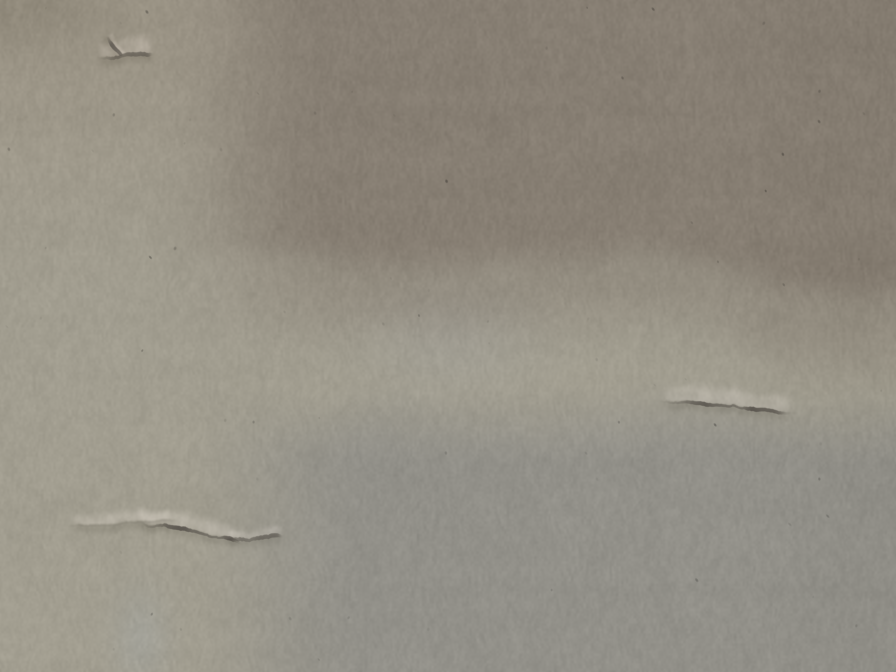
Write a Shadertoy shader that draws this texture.

```glsl
// Worn grey-brown cardboard under uneven light, with three small torn slits.
// Soft tone zones are blended first, then short upright fibres and specks are
// added, and each slit is drawn as a pale raised lip over a thin dark cut.

float hash(vec2 p) {
    vec3 q = fract(vec3(p.xyx) * 0.1031);
    q += dot(q, q.yzx + 33.33);
    return fract((q.x + q.y) * q.z);
}

float noise(vec2 p) {
    vec2 i = floor(p), f = fract(p);
    f = f * f * (3.0 - 2.0 * f);
    return mix(mix(hash(i), hash(i + vec2(1, 0)), f.x),
               mix(hash(i + vec2(0, 1)), hash(i + vec2(1, 1)), f.x), f.y);
}

float fbm(vec2 p) {
    float sum = 0.0, amp = 0.5;
    for (int i = 0; i < 4; i++) {
        sum += amp * noise(p);
        p = p * 2.03 + 17.1;
        amp *= 0.5;
    }
    return sum;
}

// Broad zones: pale left side and middle band, brown above, cool grey below
vec3 paperTone(vec2 p) {
    vec3 pale = vec3(0.632, 0.616, 0.562);
    vec3 brown = vec3(0.528, 0.495, 0.450);
    vec3 grey = vec3(0.572, 0.565, 0.537);
    vec2 w = p + 0.05 * (vec2(fbm(p * 5.0), fbm(p * 5.0 + 40.0)) - 0.47);

    float sag = 0.09 * smoothstep(0.95, 1.3, w.x);
    float h = w.y - sag * 0.3 + sag;
    float above = 0.5 * smoothstep(0.46, 0.58, h) + 0.5 * smoothstep(0.58, 0.65, h);
    float right = smoothstep(0.20, 0.50, w.x);
    float below = (1.0 - smoothstep(0.31, 0.44, w.y)) * smoothstep(0.26, 0.56, w.x);

    vec3 tone = mix(pale, brown, above * right);
    tone = mix(tone, grey, below);
    tone -= vec3(0.022, 0.033, 0.036) * smoothstep(0.5, 1.0, p.y) * (1.0 - right);
    tone -= 0.045 * smoothstep(0.85, 1.0, p.y) * (1.0 - smoothstep(0.0, 0.3, p.x));
    tone -= 0.012 * smoothstep(1.05, 1.33, p.x);

    // Rubbed, slightly bluish patches
    vec2 low = (p - vec2(0.21, 0.05)) / vec2(0.04, 0.07);
    vec2 mid = (p - vec2(0.67, 0.49)) / vec2(0.12, 0.07);
    tone += vec3(0.0, 0.012, 0.03) * exp(-dot(low, low));
    return tone + vec3(0.004, 0.008, 0.018) * exp(-dot(mid, mid));
}

// Fine pulp grain, short upright fibres and faint level corrugation
float paperGrain(vec2 p) {
    vec2 q = p + vec2(0.010 * noise(p * 30.0), 0.0);
    float fibre = noise(q * vec2(180, 80)) + noise(q * vec2(250, 130) + 9.0) - 1.0;
    float pulp = noise(p * 270.0 + 31.0) - 0.5;
    float mottle = fbm(p * vec2(34, 20)) - 0.47;
    float flute = noise(vec2(p.x * 3.0, p.y * 42.0)) - 0.5;
    return 0.021 * fibre + 0.017 * pulp + 0.022 * mottle + 0.009 * flute;
}

// Rare small dark flecks, one candidate in each cell
float flecks(vec2 p) {
    vec2 cell = floor(p * 20.0);
    float pick = hash(cell + 5.0);
    vec2 centre = 0.2 + 0.6 * vec2(hash(cell + 11.0), hash(cell + 23.0));
    vec2 d = (fract(p * 20.0) - centre) / 20.0;
    d.x += d.y * (pick - 0.9) * 6.0;
    float r = 0.0006 + 0.0012 * hash(cell + 37.0);
    float spot = 1.0 - smoothstep(r * 0.3, r + 0.0016, length(d * vec2(1.0, 0.8)));
    float strength = hash(cell + 51.0);
    return spot * step(0.86, pick) * mix(0.05, 0.28, strength * strength);
}

// A slit from a to b: lip height, where the cut opens, waviness, cut darkness
vec3 tear(vec3 col, vec2 p, vec2 a, vec2 b, float lip, float start, float rough, float dark) {
    float len = length(b - a);
    vec2 dir = (b - a) / len;
    float u = dot(p - a, dir) / len;
    float v = dot(p - a, vec2(-dir.y, dir.x));
    v += rough * (fbm(vec2(u * len * 42.0, lip * 900.0)) - 0.47);
    float ends = smoothstep(0.0, 0.15, u) * (1.0 - smoothstep(0.85, 1.0, u));

    float top = lip * (0.75 + 0.5 * noise(vec2(u * len * 60.0, 3.0)));
    float raised = smoothstep(-0.001, 0.004, v) * (1.0 - smoothstep(top * 0.45, top * 1.25, v));
    float crumple = 0.6 + 0.6 * noise(vec2(u * len * 70.0, v * 90.0 + 4.0));
    col += vec3(0.082, 0.078, 0.082) * raised * ends * crumple;

    float shade = exp(-pow((v + 0.005) / 0.008, 2.0));
    col -= 0.045 * shade * ends;

    float open = smoothstep(start - 0.05, start + 0.3, u) * (1.0 - smoothstep(0.85, 1.0, u));
    float gape = noise(vec2(u * len * 55.0, 8.0));
    float halfWidth = 0.0002 + 0.0018 * open * gape;
    float cut = 1.0 - smoothstep(halfWidth, halfWidth + 0.0026, abs(v + 0.001));
    float ink = dark * mix(0.15, 1.0, open * (0.4 + 0.6 * gape));
    return mix(col, vec3(0.29, 0.27, 0.25), cut * ends * ink);
}

void mainImage(out vec4 fragColor, in vec2 fragCoord) {
    vec2 p = fragCoord / iResolution.y;
    vec3 col = paperTone(p) + paperGrain(p) * vec3(1.0, 0.98, 0.95);
    col *= 1.0 - flecks(p);

    // Long ragged slit, clean slit and small nick with its side crease
    col = tear(col, p, vec2(0.095, 0.217), vec2(0.270, 0.226), 0.018, 0.9, 0.008, 0.4);
    col = tear(col, p, vec2(0.200, 0.225), vec2(0.365, 0.195), 0.022, 0.1, 0.012, 0.75);
    col = tear(col, p, vec2(0.335, 0.196), vec2(0.425, 0.204), 0.014, 0.0, 0.018, 0.5);
    col = tear(col, p, vec2(0.975, 0.406), vec2(1.185, 0.386), 0.026, 0.1, 0.010, 0.75);
    col = tear(col, p, vec2(0.142, 0.916), vec2(0.232, 0.920), 0.026, 0.1, 0.014, 0.5);
    col = tear(col, p, vec2(0.158, 0.948), vec2(0.184, 0.916), 0.008, 0.1, 0.008, 0.7);

    fragColor = vec4(clamp(col, 0.0, 1.0), 1.0);
}
```
